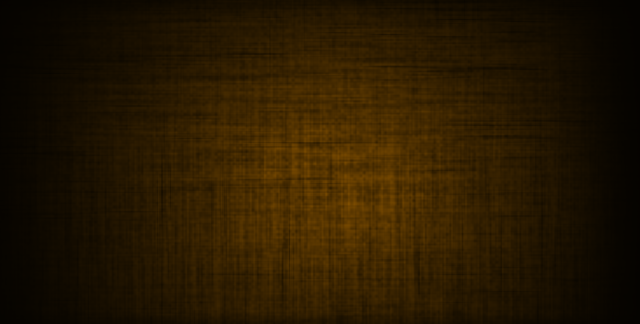
Write a WebGL 1 fragment shader that draws this background.

```glsl
precision highp float;
// Dark amber woven cloth with fine crossed threads, lit by a soft central glow.
uniform vec2 u_resolution;

float hash(vec2 p) {
  return fract(sin(dot(p, vec2(127.1, 311.7))) * 43758.547);
}

float noise(vec2 p) {
  vec2 cell = floor(p);
  vec2 f = fract(p);
  f = f * f * (3.0 - 2.0 * f);
  return mix(mix(hash(cell), hash(cell + vec2(1.0, 0.0)), f.x),
             mix(hash(cell + vec2(0.0, 1.0)), hash(cell + vec2(1.0, 1.0)), f.x), f.y);
}

// Signed brightness of threads running along x, from narrow bands to fine fibres
float threads(vec2 p) {
  float sum = 0.0;
  vec2 frequency = vec2(3.0, 42.0);
  float strength = 0.22;
  for (int i = 0; i < 3; i++) {
    sum += (noise(p * frequency + float(i) * 17.3) - 0.5) * strength;
    frequency *= vec2(1.7, 2.1);
    strength *= 1.35;
  }
  return sum;
}

// Sparse dark strands running along x
float strands(vec2 p) {
  float fine = noise(p * vec2(5.0, 150.0) + 41.0);
  float patches = noise(p * vec2(2.5, 18.0) + 73.0);
  return smoothstep(0.6, 0.95, fine) * smoothstep(0.2, 0.8, patches);
}

void main() {
  vec2 uv = gl_FragCoord.xy / u_resolution;
  vec2 p = gl_FragCoord.xy / u_resolution.y;

  // Elliptical glow, slightly right of and below the centre
  vec2 d = uv - vec2(0.52, 0.44);
  float light = 0.29 * exp(-d.x * d.x / 0.115 - d.y * d.y / 0.32);
  light += 0.055 * exp(-d.x * d.x / 0.016 - d.y * d.y / 0.04);

  // Darkened borders
  light *= smoothstep(-0.12, 0.14, uv.x) * smoothstep(1.03, 0.86, uv.x);
  light *= mix(0.7, 1.0, smoothstep(0.0, 0.04, uv.y) * smoothstep(1.0, 0.94, uv.y));

  // Horizontal threads dominate above, vertical ones below
  float upper = smoothstep(0.25, 0.8, uv.y);
  float across = mix(0.4, 0.8, upper);
  float down = mix(0.8, 0.35, upper);
  float weave = 1.08 + across * threads(p) + down * threads(p.yx + 9.0);
  weave -= 0.46 * (across * strands(p) + down * strands(p.yx + 5.0));

  // Mottled grain
  weave += 0.28 * (noise(p * 105.0) - 0.5) + 0.1 * (noise(p * 40.0) - 0.5);

  light = 0.018 + light * max(weave, 0.15);
  gl_FragColor = vec4(light * vec3(1.0, 0.61, 0.0), 1.0);
}
```
